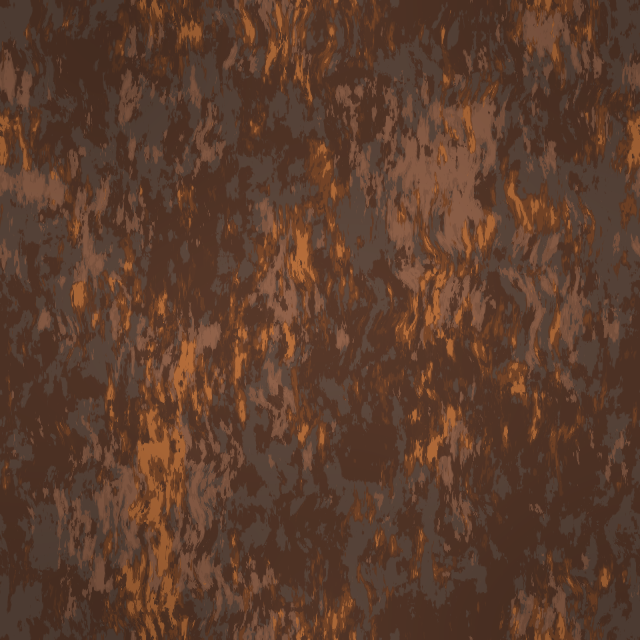
This texture is drawn by a Shadertoy shader. Its source:

```glsl
#define STEEL      vec3(0.330, 0.256, 0.216)
#define DARK_BROWN vec3(0.300, 0.192, 0.140)
#define WARM_BROWN vec3(0.350, 0.215, 0.142)
#define TAN        vec3(0.460, 0.312, 0.235)
#define RUST       vec3(0.430, 0.252, 0.145)
#define ORANGE     vec3(0.640, 0.385, 0.205)
#define DARK_LEVEL   -0.03
#define WARM_LEVEL    0.17
#define TAN_LEVEL     0.31
#define RUST_LEVEL    0.30
#define ORANGE_LEVEL  0.51
#define FLAKE_LEVEL   0.25

const float TAU = 6.28318;

float hash(vec2 cell, float seed) {
    vec3 p = fract(vec3(cell, seed) * vec3(0.1031, 0.1030, 0.0973));
    p += dot(p, p.yzx + 33.33);
    return fract((p.x + p.y) * p.z);
}

// Signed value noise that wraps after a whole number of cells
float noise(vec2 uv, vec2 cells, float seed) {
    vec2 p = uv * cells;
    vec2 i = floor(p);
    vec2 f = p - i;
    f = f * f * f * (f * (f * 6.0 - 15.0) + 10.0);
    vec2 lo = mod(i, cells);
    vec2 hi = mod(i + 1.0, cells);
    float bottom = mix(hash(lo, seed), hash(vec2(hi.x, lo.y), seed), f.x);
    float top = mix(hash(vec2(lo.x, hi.y), seed), hash(hi, seed), f.x);
    return 2.0 * mix(bottom, top, f.y) - 1.0;
}

float fbm(vec2 uv, vec2 cells, float seed) {
    float sum = 0.0;
    float amplitude = 0.5;
    for (int octave = 0; octave < 4; octave++) {
        sum += amplitude * noise(uv, cells, seed);
        cells *= 2.0;
        amplitude *= 0.62;
        seed += 7.0;
    }
    return sum;
}

// Anti-aliased threshold
float cover(float field, float level) {
    float width = 0.8 * fwidth(field) + 0.006;
    return smoothstep(-width, width, field - level);
}

void mainImage(out vec4 fragColor, in vec2 fragCoord) {
    vec2 canvas = fragCoord / iResolution.xy;
    vec2 uv = canvas + 0.009 * vec2(noise(canvas, vec2(19.0, 17.0), 3.0),
                                    noise(canvas, vec2(17.0, 13.0), 5.0));

    // Broad zones, rounded blotches and vertical streaks
    float tanZone  = fbm(uv, vec2(7.0, 5.0), 11.0);
    float rustZone = fbm(uv, vec2(8.0, 5.0), 53.0);
    float darkZone = fbm(uv, vec2(7.0, 6.0), 97.0);
    float blotch = fbm(uv, vec2(30.0, 21.0), 131.0);
    float spots  = fbm(uv, vec2(52.0, 38.0), 173.0);
    float streak = fbm(uv, vec2(76.0, 20.0), 211.0);
    float scratch = fbm(uv, vec2(110.0, 34.0), 257.0);

    // Overlapping coats with ragged borders
    float darkField = 0.5 * darkZone + 0.55 * spots + 0.45 * streak;
    float tanField  = 0.72 * tanZone + 0.45 * blotch + 0.5 * scratch;
    float rustField = 0.62 * rustZone + 0.2 * tanZone - 0.35 * blotch + 0.6 * streak;
    float orangeField = rustField + 0.4 * scratch;
    float flakeField = 0.6 * spots - 0.5 * scratch + 0.3 * darkZone;

    vec3 color = mix(STEEL, DARK_BROWN, cover(darkField, DARK_LEVEL));
    color = mix(color, WARM_BROWN, cover(rustField, WARM_LEVEL));
    color = mix(color, TAN, cover(tanField, TAN_LEVEL));
    color *= 1.0 + 0.1 * cover(tanField, TAN_LEVEL + 0.2);
    color = mix(color, RUST, cover(rustField, RUST_LEVEL));
    color = mix(color, ORANGE, cover(orangeField, ORANGE_LEVEL));

    // Flaked holes
    color = mix(color, DARK_BROWN, 0.9 * cover(flakeField, FLAKE_LEVEL));

    // Soft light, brightest in the middle
    vec2 falloff = cos(TAU * canvas);
    color *= 1.0 - 0.065 * (falloff.x + falloff.y) + 0.04 * noise(canvas, vec2(4.0), 301.0);

    fragColor = vec4(color, 1.0);
}
```
